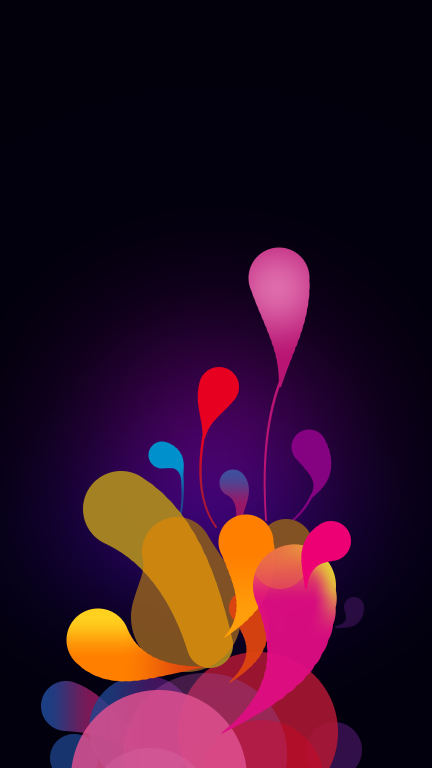
Write a Shadertoy shader that draws this background.

```glsl
// Glossy balloon-like drops on thin stems rising from overlapping translucent blobs in a violet glow.

// Layout space: 4.32 wide, 7.68 tall, y runs downward from the top.
const vec2 SPACE = vec2(4.32, 7.68);
const int CURVE_STEPS = 14;
const float STEM = 0.013;

const vec2 GLOW_CENTER = vec2(2.15, 4.35);
const vec2 HAZE_CENTER = vec2(2.00, 5.35);
const vec3 NIGHT   = vec3(0.005, 0.0, 0.045);
const vec3 GLOW    = vec3(0.24, 0.005, 0.25);
const vec3 HAZE    = vec3(0.07, 0.01, 0.24);
const vec3 PINK    = vec3(0.87, 0.42, 0.67);
const vec3 MAGENTA = vec3(0.87, 0.05, 0.51);
const vec3 PLUM    = vec3(0.54, 0.01, 0.52);
const vec3 ROSE    = vec3(0.93, 0.0, 0.45);
const vec3 RED     = vec3(0.91, 0.0, 0.13);
const vec3 CRIMSON = vec3(0.68, 0.09, 0.20);
const vec3 CYAN    = vec3(0.0, 0.57, 0.80);
const vec3 BLUE    = vec3(0.12, 0.27, 0.56);
const vec3 VIOLET  = vec3(0.32, 0.10, 0.44);
const vec3 BROWN   = vec3(0.53, 0.34, 0.13);
const vec3 OLIVE   = vec3(0.66, 0.52, 0.13);
const vec3 GOLD    = vec3(0.80, 0.52, 0.06);
const vec3 ORANGE  = vec3(1.0, 0.50, 0.0);
const vec3 EMBER   = vec3(0.87, 0.27, 0.06);
const vec3 YELLOW  = vec3(1.0, 0.82, 0.12);

// Quadratic Bezier curve.
vec2 bezier(vec2 a, vec2 b, vec2 c, float t) {
    return mix(mix(a, b, t), mix(b, c, t), t);
}

// Distance to a curved drop whose radius tapers from head to tip.
float drop(vec2 p, vec2 head, vec2 bend, vec2 tip, float rHead, float rTip) {
    float d = length(p - head) - rHead;
    vec2 a = head;
    float ra = rHead;
    for (int i = 1; i <= CURVE_STEPS; i++) {
        float t = float(i) / float(CURVE_STEPS);
        vec2 b = bezier(head, bend, tip, t);
        float rb = mix(rHead, rTip, mix(t, smoothstep(0.0, 1.0, t), 0.5));
        vec2 ab = b - a;
        float h = clamp(dot(p - a, ab) / dot(ab, ab), 0.0, 1.0);
        d = min(d, length(p - a - ab * h) - mix(ra, rb, h));
        a = b;
        ra = rb;
    }
    return d;
}

float stem(vec2 p, vec2 a, vec2 b, vec2 c) {
    return drop(p, a, b, c, STEM, STEM * 0.7);
}

float disc(vec2 p, vec2 center, float r) { return length(p - center) - r; }

// Antialiased coverage of a distance, one output pixel wide.
float cover(float d) {
    return clamp(0.5 - d * iResolution.y / SPACE.y, 0.0, 1.0);
}

void paint(inout vec3 col, float d, vec3 ink, float alpha) {
    col = mix(col, ink, cover(d) * alpha);
}

vec3 background(vec2 p) {
    vec2 g = (p - GLOW_CENTER) / vec2(1.35, 1.25);
    vec2 h = (p - HAZE_CENTER) / vec2(1.55, 1.0);
    return NIGHT + GLOW * exp(-dot(g, g)) + HAZE * exp(-dot(h, h));
}

void mainImage(out vec4 fragColor, in vec2 fragCoord) {
    vec2 uv = fragCoord / iResolution.xy;
    vec2 p = vec2(uv.x, 1.0 - uv.y) * SPACE;
    vec3 col = background(p);

    // Stemmed drops
    float d = min(drop(p, vec2(2.79, 2.78), vec2(2.90, 3.32), vec2(2.80, 3.86), 0.305, STEM),
                  stem(p, vec2(2.80, 3.82), vec2(2.60, 4.35), vec2(2.66, 5.20)));
    vec3 ink = mix(PINK, vec3(0.72, 0.08, 0.45), smoothstep(0.0, 0.75, length(p - vec2(2.77, 2.88))));
    paint(col, d, ink, 1.0);
    d = min(drop(p, vec2(2.19, 3.87), vec2(2.08, 4.08), vec2(2.04, 4.37), 0.20, STEM),
            stem(p, vec2(2.04, 4.34), vec2(1.93, 4.95), vec2(2.16, 5.27)));
    paint(col, d, mix(RED, CRIMSON, smoothstep(4.3, 4.9, p.y)), 1.0);
    d = min(drop(p, vec2(1.62, 4.55), vec2(1.80, 4.57), vec2(1.82, 4.77), 0.135, STEM),
            stem(p, vec2(1.82, 4.74), vec2(1.84, 5.0), vec2(1.80, 5.17)));
    paint(col, d, mix(CYAN, BLUE, smoothstep(4.65, 5.0, p.y)), 1.0);
    d = min(drop(p, vec2(3.09, 4.47), vec2(3.30, 4.76), vec2(3.11, 4.97), 0.175, STEM),
            stem(p, vec2(3.12, 4.95), vec2(3.05, 5.1), vec2(2.93, 5.20)));
    paint(col, d, PLUM, 0.95);
    d = drop(p, vec2(2.33, 4.83), vec2(2.44, 4.92), vec2(2.39, 5.18), 0.135, 0.03);
    paint(col, d, mix(vec3(0.25, 0.32, 0.62), vec3(0.62, 0.09, 0.40), smoothstep(4.72, 5.08, p.y)), 0.95);
    d = drop(p, vec2(3.54, 6.07), vec2(3.57, 6.25), vec2(3.36, 6.27), 0.10, 0.01);
    paint(col, d, VIOLET, 0.45);

    // Translucent base
    paint(col, disc(p, vec2(3.34, 7.50), 0.28), VIOLET, 0.6);
    paint(col, disc(p, vec2(0.74, 7.58), 0.24), BLUE, 0.75);
    d = drop(p, vec2(0.66, 7.06), vec2(0.95, 7.12), vec2(1.3, 7.4), 0.25, 0.1);
    paint(col, d, mix(BLUE, vec3(0.55, 0.10, 0.36), smoothstep(0.45, 0.95, p.x)), 0.9);
    paint(col, disc(p, vec2(1.43, 7.29), 0.54), mix(BLUE, VIOLET, smoothstep(1.0, 1.6, p.x)), 0.8);
    paint(col, disc(p, vec2(2.58, 7.32), 0.80), CRIMSON, 0.88);
    paint(col, disc(p, vec2(2.05, 7.55), 0.82), mix(VIOLET, PINK, 0.5), 0.42);
    paint(col, disc(p, vec2(2.62, 7.82), 0.62), RED, 0.3);
    paint(col, disc(p, vec2(1.59, 7.78), 0.88), mix(vec3(0.87, 0.40, 0.58), MAGENTA, 0.25), 0.85);
    paint(col, disc(p, vec2(1.50, 8.10), 0.62), PINK, 0.3);

    // Olive and brown folds, golden where they overlap
    paint(col, disc(p, vec2(2.86, 5.46), 0.27), BROWN, 0.95);
    float brown = drop(p, vec2(1.86, 6.17), vec2(1.90, 5.85), vec2(1.77, 5.52), 0.55, 0.35);
    float olive = drop(p, vec2(1.21, 5.09), vec2(1.82, 5.42), vec2(2.10, 6.45), 0.38, 0.23);
    paint(col, brown, BROWN, 0.93);
    paint(col, olive, OLIVE, 0.97);
    paint(col, max(brown, olive), GOLD, 1.0);

    // Warm drops
    d = drop(p, vec2(0.98, 6.40), vec2(1.22, 6.76), vec2(2.02, 6.67), 0.315, 0.005);
    ink = mix(YELLOW, ORANGE, smoothstep(6.15, 6.60, p.y));
    paint(col, d, mix(ink, EMBER, smoothstep(1.2, 2.0, p.x)), 1.0);
    d = drop(p, vec2(2.46, 6.08), vec2(2.72, 6.50), vec2(2.30, 6.82), 0.17, 0.005);
    paint(col, d, EMBER, 0.95);
    d = drop(p, vec2(2.46, 5.42), vec2(2.64, 6.02), vec2(2.25, 6.37), 0.275, 0.005);
    paint(col, d, mix(ORANGE, vec3(1.0, 0.62, 0.04), smoothstep(5.5, 6.2, p.y)), 1.0);

    // Large magenta drop with a yellow rim and a peach crown
    d = drop(p, vec2(2.945, 5.86), vec2(3.16, 6.74), vec2(2.22, 7.33), 0.415, 0.005);
    ink = mix(vec3(0.93, 0.46, 0.30), MAGENTA, smoothstep(5.50, 6.05, p.y));
    float rim = smoothstep(-0.24, 0.0, d) * smoothstep(-0.15, 0.3, p.x - 2.85) * smoothstep(6.4, 5.7, p.y);
    paint(col, d, mix(ink, vec3(0.93, 0.82, 0.22), rim), 0.96);
    paint(col, max(d, disc(p, vec2(2.80, 5.61), 0.28)), vec3(0.91, 0.42, 0.25), 0.5);
    d = drop(p, vec2(3.31, 5.41), vec2(3.05, 5.50), vec2(3.06, 5.88), 0.20, 0.01);
    paint(col, d, ROSE, 1.0);

    fragColor = vec4(col, 1.0);
}
```
